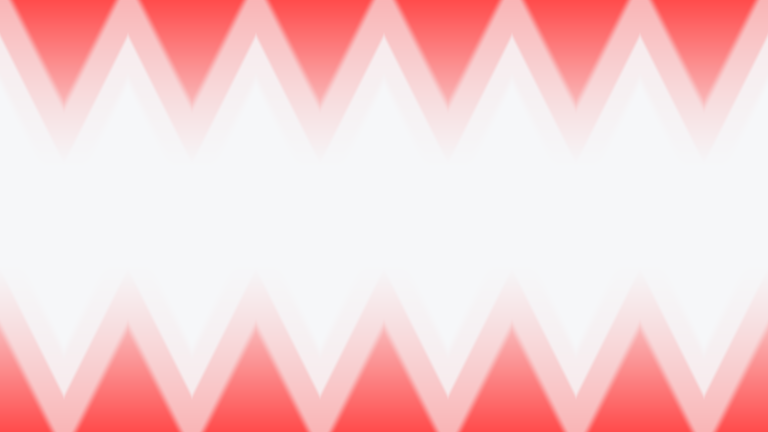
Give the GLSL for this background, as a Shadertoy shader.

```glsl
#define TEETH 6.0
#define TOOTH_HEIGHT 0.2963
#define RED_TIP 0.245
#define PINK_TIP 0.378
#define BLUSH_TIP 0.481
#define RED_BLUR 0.024
#define PINK_BLUR 0.012
#define PINK_ALPHA 0.385
#define BLUSH_ALPHA 0.09
#define FADE_DEPTH 0.385
#define PAPER vec3(0.965, 0.968, 0.975)
#define RED vec3(1.0, 0.295, 0.295)

// Coverage of a zigzag whose teeth reach tipDepth from the border
float zigzag(float depth, float wave, float tipDepth, float blur) {
    float edge = tipDepth - TOOTH_HEIGHT * wave;
    return smoothstep(-blur, blur, edge - depth);
}

// Three nested zigzags that fade away from the border
float borderTint(float x, float depth) {
    float wave = abs(2.0 * fract(x) - 1.0);
    float tint = BLUSH_ALPHA * zigzag(depth, wave, BLUSH_TIP, RED_BLUR);
    tint = mix(tint, PINK_ALPHA, zigzag(depth, wave, PINK_TIP, PINK_BLUR));
    tint = mix(tint, 1.0, zigzag(depth, wave, RED_TIP, RED_BLUR));
    return tint * clamp(1.0 - depth / FADE_DEPTH, 0.0, 1.0);
}

void mainImage(out vec4 fragColor, in vec2 fragCoord) {
    vec2 uv = fragCoord / iResolution.xy;
    float x = uv.x * TEETH;

    // The lower teeth sit half a period away from the upper ones
    float upper = borderTint(x, 1.0 - uv.y);
    float lower = borderTint(x + 0.5, uv.y);

    fragColor = vec4(mix(PAPER, RED, max(upper, lower)), 1.0);
}
```
